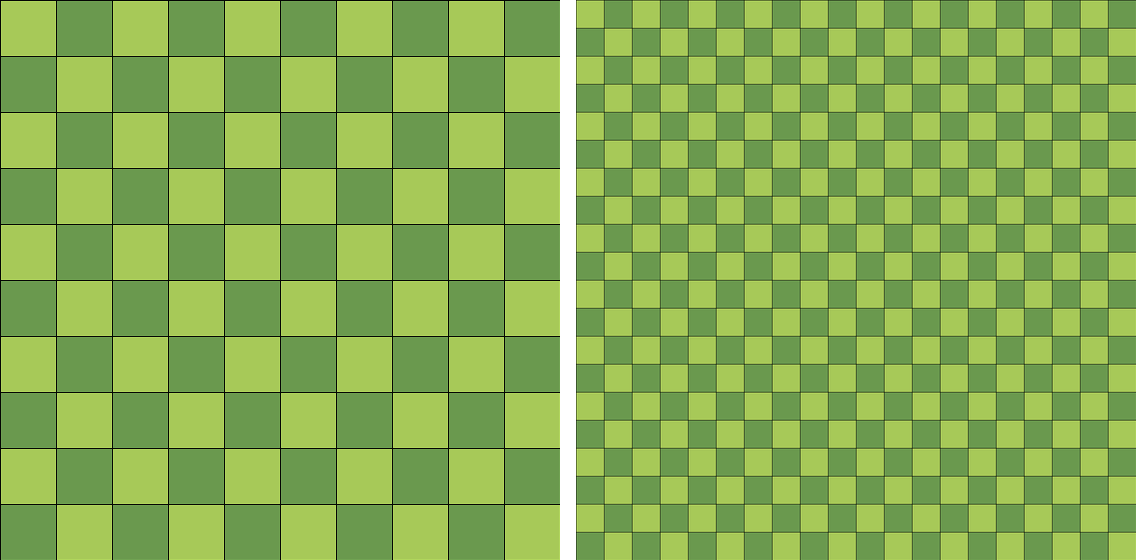
Left: one tile. Right: repeated 2 by 2.
Give the GLSL for this pattern, as a WebGL 1 fragment shader.

```glsl
precision highp float;

uniform vec2 u_resolution;

const float REPEATS = 10.0;        // squares per side, even so the parity wraps
const float LINE_WIDTH = 0.0018;   // all widths are fractions of the canvas
const float RIM_WIDTH = 0.0014;
const float GRID_OFFSET = 0.0009;  // puts the first lines just inside the left and top edges
const float RIM_GAIN = 1.08;
const vec3 LIGHT_GREEN = vec3(0.655, 0.790, 0.345);
const vec3 DARK_GREEN = vec3(0.416, 0.600, 0.306);
const vec3 LINE_COLOR = vec3(0.010, 0.015, 0.008);

// Share of a pixel covered by a band centred on distance zero, per axis
vec2 bandCoverage(vec2 dist, float width, vec2 pixel) {
  vec2 upper = min(dist + 0.5 * pixel, vec2(0.5 * width));
  vec2 lower = max(dist - 0.5 * pixel, vec2(-0.5 * width));
  return clamp((upper - lower) / pixel, 0.0, 1.0);
}

// Union of the horizontal and vertical bands
float gridCoverage(vec2 dist, float width, vec2 pixel) {
  vec2 band = bandCoverage(dist, width, pixel);
  return 1.0 - (1.0 - band.x) * (1.0 - band.y);
}

void main() {
  vec2 pixel = 1.0 / u_resolution;
  vec2 uv = gl_FragCoord.xy * pixel;

  // Cells count from the top left corner
  vec2 grid = (vec2(uv.x, 1.0 - uv.y) - GRID_OFFSET) * REPEATS;
  vec2 cell = floor(grid);
  vec2 lineDist = abs(fract(grid + 0.5) - 0.5) / REPEATS;

  // Alternating squares
  float parity = mod(cell.x + cell.y, 2.0);
  vec3 color = mix(LIGHT_GREEN, DARK_GREEN, step(0.5, parity));

  // Faint bright rim beside the lines, then the lines themselves
  float rim = gridCoverage(lineDist, LINE_WIDTH + 2.0 * RIM_WIDTH, pixel);
  float line = gridCoverage(lineDist, LINE_WIDTH, pixel);
  color *= mix(1.0, RIM_GAIN, rim);
  color = mix(color, LINE_COLOR, line);

  gl_FragColor = vec4(color, 1.0);
}
```
